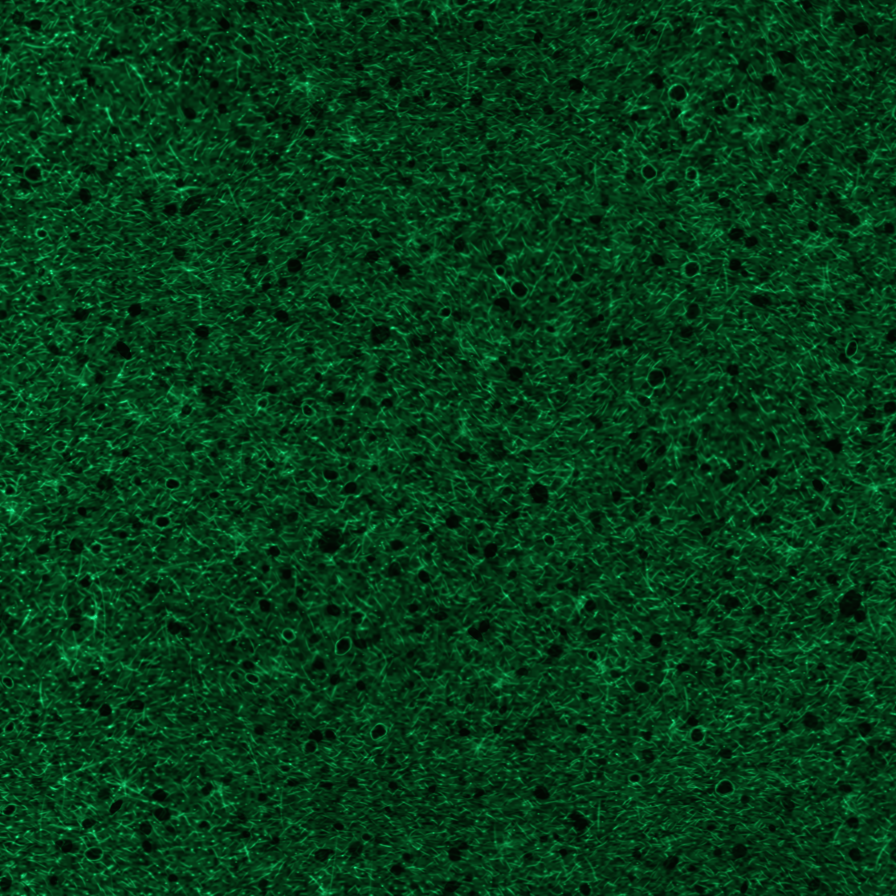
This texture is drawn by a Shadertoy shader. Its source:

```glsl
// Green fluorescence view of nerve tissue: a dense mat of short fibres and grain,
// pierced by dark cell bodies and overlaid with bright threads, specks and star cells.
// Every feature is scattered on jittered grids; one brightness value drives the colour.

const float BASE_LEVEL = 0.17;     // dim background glow
const float FIBRE_GAIN = 0.25;     // fine woven fibres
const float GRAIN_GAIN = 0.21;     // finest mottling
const float PATCH_GAIN = 0.075;    // clumps of light and shade
const float THREAD_GAIN = 0.32;    // medium bright threads
const float LONG_GAIN = 0.14;      // long faint threads
const float SPECK_GAIN = 0.46;     // bright points
const float STAR_GAIN = 0.27;      // star shaped cells
const float RIM_GAIN = 0.24;       // glow round a few dark bodies
const float HOLE_LEVEL = 0.16;     // light left inside dark bodies
const float FIBRE_WIDTH = 0.0013;
const float HOLE_EDGE = 0.0022;
const float FLOW_WARP = 0.06;      // bending of the fibre direction

vec4 hash(vec2 p) {
    vec4 q = fract(p.xyxy * vec4(0.1031, 0.1030, 0.0973, 0.1099));
    q += dot(q, q.wzxy + 33.33);
    return fract((q.xxyz + q.yzzw) * q.zywx);
}

float noise(vec2 p) {
    vec2 i = floor(p), f = fract(p);
    f = f * f * (3.0 - 2.0 * f);
    float low = mix(hash(i).x, hash(i + vec2(1, 0)).x, f.x);
    float high = mix(hash(i + vec2(0, 1)).x, hash(i + vec2(1, 1)).x, f.x);
    return mix(low, high, f.y);
}

vec2 turn(vec2 p, float angle) {
    float c = cos(angle), s = sin(angle);
    return vec2(c * p.x + s * p.y, c * p.y - s * p.x);
}

// Short bent strokes, one per grid cell; halfLength is in cells, at most 1.
float strokes(vec2 p, float cells, float halfLength, float width, float spread, float share, float seed) {
    vec2 id = floor(p * cells);
    float sum = 0.0;
    for (int k = 0; k < 9; k++) {
        vec2 cell = id + vec2(k % 3 - 1, k / 3 - 1);
        vec4 h = hash(cell + seed);
        if (h.w > share) continue;
        vec4 g = hash(cell + seed + 91.0);
        vec2 d = turn(p * cells - cell - h.xy, (h.z - 0.5) * spread);
        d.y += (g.x - 0.5) * 0.6 * d.x * d.x / halfLength;
        float reach = halfLength * mix(0.5, 1.0, g.y);
        float across = d.y / (width * cells);
        sum += g.z * g.z * smoothstep(reach, reach * 0.3, abs(d.x)) * exp(-across * across);
    }
    return sum;
}

float specks(vec2 p, float cells, float share) {
    vec2 id = floor(p * cells);
    float sum = 0.0;
    for (int k = 0; k < 9; k++) {
        vec2 cell = id + vec2(k % 3 - 1, k / 3 - 1);
        vec4 h = hash(cell + 517.0);
        if (h.w > share) continue;
        vec2 d = (p - (cell + h.xy) / cells) / mix(0.0010, 0.0018, h.z);
        sum += mix(0.3, 1.0, h.w / share) * exp(-dot(d, d * vec2(0.6, 1.0)));
    }
    return sum;
}

// Star cells: a soft centre with tapered, curved arms.
float stars(vec2 p, float cells, float share) {
    vec2 id = floor(p * cells);
    float sum = 0.0;
    for (int k = 0; k < 9; k++) {
        vec2 cell = id + vec2(k % 3 - 1, k / 3 - 1);
        vec4 h = hash(cell + 733.0);
        vec2 d = p - (cell + h.xy) / cells;
        float r = length(d);
        if (h.w > share || r > 0.045) continue;
        float glow = 0.4 * exp(-r * r / 0.00002) + 0.15 * exp(-r * r / 0.0003);
        for (int arm = 0; arm < 7; arm++) {
            vec4 a = hash(cell * 7.0 + vec2(float(arm) * 13.0, 211.0));
            vec2 q = turn(d, (float(arm) + a.x) * 0.9 + h.z * 6.28);
            q.y += (a.y - 0.5) * 18.0 * q.x * q.x;
            float reach = mix(0.012, 0.038, a.z);
            float across = q.y / mix(0.0019, 0.0011, clamp(q.x / reach, 0.0, 1.0));
            glow += (0.35 + 0.65 * a.w) * smoothstep(-0.001, 0.002, q.x)
                  * smoothstep(reach, reach * 0.5, q.x) * exp(-across * across);
        }
        sum += glow * mix(0.4, 1.0, h.w / share);
    }
    return sum;
}

// Dark bodies: x is the open tissue mask, y the bright rim.
vec2 bodies(vec2 p, float cells, float share, vec2 radii, float stretch, float edge, float seed) {
    vec2 id = floor(p * cells), result = vec2(1, 0);
    float wobble = (noise(p * 170.0) - 0.5) * 0.003;
    for (int k = 0; k < 9; k++) {
        vec2 cell = id + vec2(k % 3 - 1, k / 3 - 1);
        vec4 h = hash(cell + seed), g = hash(cell + seed + 57.0);
        if (h.w > share) continue;
        vec2 d = turn(p - (cell + h.xy) / cells, (g.x - 0.5) * 2.4);
        d.y *= mix(1.0, stretch, g.y);
        float gap = length(d) - mix(radii.x, radii.y, h.z * h.z) + wobble;
        result.x *= 1.0 - mix(0.7, 1.0, g.w) * smoothstep(edge, -edge, gap);
        float ring = (gap - 0.0022) / 0.0016;
        result.y += smoothstep(0.88, 1.0, g.z) * exp(-ring * ring);
    }
    return result;
}

void mainImage(out vec4 fragColor, in vec2 fragCoord) {
    vec2 p = fragCoord / iResolution.y;
    vec2 flow = p + vec2(0.0, FLOW_WARP * noise(p * 5.0));

    // Woven tissue
    float level = BASE_LEVEL;
    for (int layer = 0; layer < 3; layer++)
        level += FIBRE_GAIN * strokes(flow, 84.0 + 11.0 * float(layer), 0.95, FIBRE_WIDTH, 2.2, 1.0, 31.0 + 140.0 * float(layer));
    level += GRAIN_GAIN * (noise(flow * vec2(220, 320)) - 0.5);
    level += PATCH_GAIN * (noise(flow * vec2(56, 74) + 9.0) - 0.5);

    // Bright threads, specks and star cells, denser toward the left
    float left = 1.0 - smoothstep(0.0, 0.45, p.x);
    float accent = (0.75 + 0.35 * left) * mix(0.7, 1.3, noise(p * 7.0 + 40.0));
    level += accent * THREAD_GAIN * strokes(p, 23.0, 0.6, 0.0016, 4.5, 0.8, 613.0);
    level += accent * LONG_GAIN * strokes(flow, 13.0, 0.95, 0.0013, 3.6, 0.9, 877.0);
    level += accent * SPECK_GAIN * specks(p, 92.0, 0.5);
    level += accent * STAR_GAIN * stars(p, 11.0, 0.55);

    // Dark bodies and uneven illumination
    float edge = max(HOLE_EDGE, 0.7 / iResolution.y);
    vec2 small = bodies(p, 36.0, 0.42, vec2(0.0046, 0.0088), 1.5, edge, 307.0);
    vec2 large = bodies(p, 7.0, 0.35, vec2(0.009, 0.018), 2.4, edge, 419.0);
    level *= mix(HOLE_LEVEL, 1.0, small.x * large.x);
    level += RIM_GAIN * small.y * large.x;
    level *= mix(0.93, 1.10, noise(p * 4.0 + 20.0)) * (0.97 + 0.09 * left);

    // Brightness to green fluorescence
    float g = clamp(level, 0.03, 0.9);
    fragColor = vec4(0.006 + 0.15 * g * g, g, g * (0.31 + 0.33 * g), 1.0);
}
```
